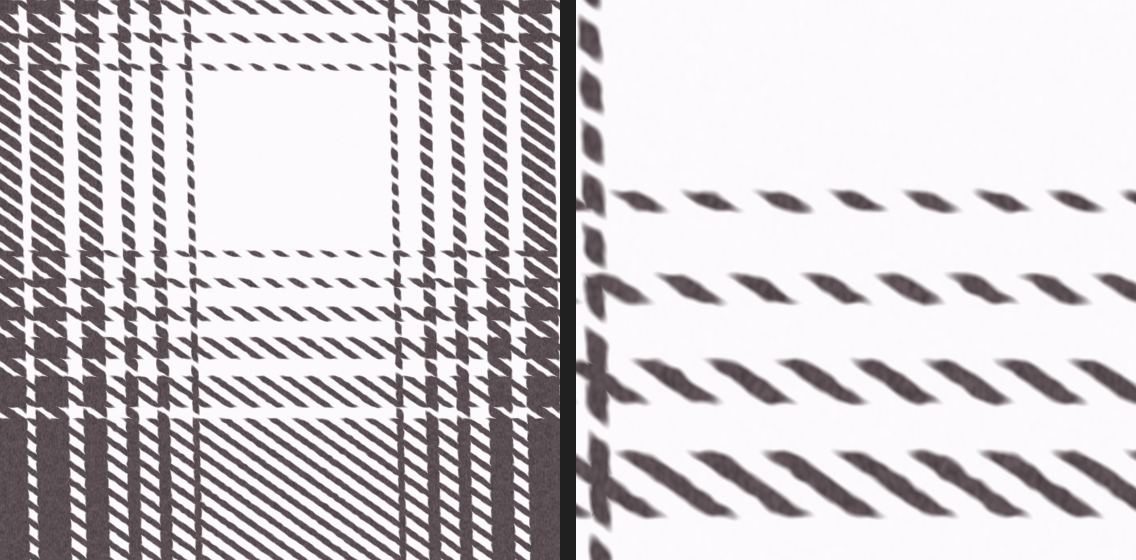
Left: the whole. Right: its middle third, enlarged.
Write a Shadertoy shader that draws this pattern.

```glsl
vec2 hashGradient(vec2 cell) {
    vec2 h = fract(sin(vec2(dot(cell, vec2(127.1, 311.7)), dot(cell, vec2(269.5, 183.3)))) * 43758.5);
    return h * 2.0 - 1.0;
}

float gradientNoise(vec2 p) {
    vec2 i = floor(p), f = p - i;
    vec2 s = f * f * f * (f * (f * 6.0 - 15.0) + 10.0);
    float a = dot(hashGradient(i), f);
    float b = dot(hashGradient(i + vec2(1, 0)), f - vec2(1, 0));
    float c = dot(hashGradient(i + vec2(0, 1)), f - vec2(0, 1));
    float d = dot(hashGradient(i + vec2(1, 1)), f - vec2(1, 1));
    return mix(mix(a, b, s.x), mix(c, d, s.x), s.y);
}

float smoothMax(float a, float b, float k) {
    float overlap = max(k - abs(a - b), 0.0);
    return max(a, b) + overlap * overlap / (4.0 * k);
}

// Signed distance to dark threads mirrored about zero; each band is (centre, half width)
float threadBands(float offset, vec2 bands[5], float solidStart) {
    float r = abs(offset);
    float d = solidStart - r;
    for (int i = 0; i < 5; i++) d = min(d, abs(r - bands[i].x) - bands[i].y);
    return d;
}

void mainImage(out vec4 fragColor, in vec2 fragCoord) {
    // Percent of the canvas height, measured down from the top left
    vec2 cloth = 100.0 * vec2(fragCoord.x, iResolution.y - fragCoord.y) / iResolution.y;

    // Uneven yarn edges
    vec2 p = cloth + 0.22 * vec2(gradientNoise(cloth * 0.9), gradientNoise(cloth * 0.9 + 57.0));

    // Warp leans slightly, weft runs level
    float warp = threadBands(p.x - 0.0215 * p.y - 51.63, vec2[5](
        vec2(18.23, 0.55), vec2(23.96, 1.04), vec2(29.56, 1.1),
        vec2(36.2, 2.05), vec2(43.9, 2.93)), 48.44);
    float weft = threadBands(p.y - 28.65, vec2[5](
        vec2(16.67, 0.55), vec2(21.88, 0.8), vec2(27.4, 1.24),
        vec2(33.5, 1.9), vec2(41.3, 2.75)), 46.1);

    // Twill diagonals choose the thread on top
    float phase = fract(p.x / 4.336 - p.y / 3.047 - 0.18);
    float weftOnTop = (abs(phase - 0.5) - 0.19) * 2.493;

    float ink = min(smoothMax(weftOnTop, weft, 0.5), smoothMax(-weftOnTop, warp, 0.5)) - 0.06;
    ink = min(ink, max(warp, weft));

    // Fine woven grain
    float grain = gradientNoise(cloth * vec2(2.6, 1.7)) + 0.6 * gradientNoise(cloth * 0.7 + 19.0);
    vec3 dark = mix(vec3(0.30, 0.26, 0.27), vec3(0.40, 0.35, 0.37), clamp(0.5 + grain, 0.0, 1.0));
    vec3 pale = vec3(0.99, 0.98, 0.99) + 0.008 * grain;

    float edge = max(0.2, 70.0 / iResolution.y);
    fragColor = vec4(mix(dark, pale, smoothstep(-edge, edge, ink)), 1.0);
}
```
